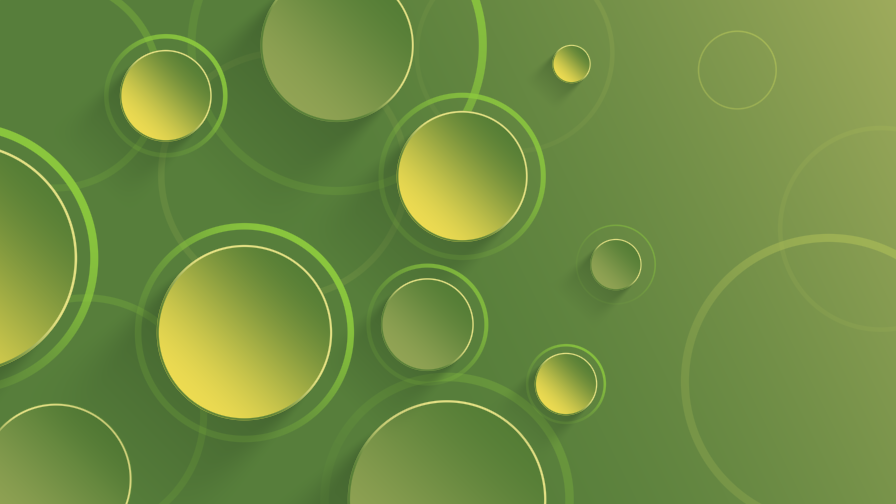
A WebGL 1 fragment shader for this background:

```glsl
precision highp float;
// Green gradient backdrop with translucent rings and raised, rimmed discs.
// Each disc casts a long soft shadow to the lower left; rings and rims are
// distance bands brightened toward the upper right. Unit: canvas height.

uniform vec2 u_resolution;

const vec3 LIME = vec3(0.55, 0.79, 0.24);
const vec3 OLIVE = vec3(0.67, 0.74, 0.34);
const vec3 SAGE = vec3(0.57, 0.64, 0.33);
const vec3 GOLD = vec3(0.93, 0.86, 0.32);
const vec3 LEAF = vec3(0.33, 0.49, 0.21);
const vec3 RIM = vec3(0.95, 0.92, 0.55);
const vec3 SHADE = vec3(0.20, 0.31, 0.15);
const vec2 LIGHT_DIR = vec2(0.7071);

float pixel;

// Coverage of the region where the signed distance is negative
float fill(float d) {
  return clamp(0.5 - d / pixel, 0.0, 1.0);
}

// How strongly a point around a circle faces the light, 0 to 1
float facing(vec2 q) {
  return smoothstep(-0.6, 1.0, dot(q, LIGHT_DIR) / max(length(q), 1e-4));
}

// Circular band whose opacity runs from dim to bright toward the light
void ring(inout vec3 col, vec2 p, vec2 c, float r, float width,
          vec3 tint, float dim, float bright) {
  vec2 q = p - c;
  float band = fill(abs(length(q) - r) - 0.5 * width);
  col = mix(col, tint, band * mix(dim, bright, facing(q)));
}

// Long shadow that widens its blur and fades with distance
void shadow(inout vec3 col, vec2 q, float r) {
  float along = -dot(q, LIGHT_DIR);
  float across = abs(q.x - q.y) * 0.7071;
  float blur = 0.04 * r + 0.16 * max(along, 0.0);
  float side = 1.0 - smoothstep(r - blur, r + blur, across);
  float fade = clamp(1.0 - along / (2.4 * r), 0.0, 1.0);
  col = mix(col, SHADE, 0.58 * side * fade * smoothstep(-0.1 * r, 0.3 * r, along));
}

// Shadow, surrounding ring, gradient face and lit rim
void disc(inout vec3 col, vec2 p, vec2 c, float r, vec3 tint,
          float ringRadius, float ringWidth, float ringLight) {
  vec2 q = p - c;
  shadow(col, q, r);
  ring(col, p, c, ringRadius, ringWidth, LIME, 0.18 * ringLight, ringLight);

  float d = length(q) - r;
  float slope = dot(q, LIGHT_DIR) / r;
  vec3 face = mix(tint, LEAF, smoothstep(-1.05, 1.1, slope));
  col = mix(col, face, fill(d));

  float rimWidth = 0.0015 + 0.015 * r;
  float rim = fill(abs(d + 0.5 * rimWidth) - 0.5 * rimWidth);
  vec3 rimColor = mix(LEAF, RIM, smoothstep(-0.5, 0.3, slope));
  col = mix(col, rimColor, 0.9 * rim);
}

void main() {
  vec2 p = gl_FragCoord.xy / u_resolution.y;
  pixel = 1.2 / u_resolution.y;
  p.x += 0.5 * (16.0 / 9.0 - u_resolution.x / u_resolution.y);

  // Backdrop, lighter toward the upper right
  float glow = clamp((p.x + 0.5 * p.y - 1.0) / 1.28, 0.0, 1.0);
  vec3 col = mix(vec3(0.34, 0.495, 0.23), vec3(0.62, 0.67, 0.36), pow(glow, 1.5));

  // Free rings
  ring(col, p, vec2(0.109, 0.833), 0.206, 0.014, LIME, 0.16, 0.32);
  ring(col, p, vec2(0.170, 0.175), 0.234, 0.014, LIME, 0.12, 0.24);
  ring(col, p, vec2(0.563, 0.653), 0.243, 0.013, OLIVE, 0.16, 0.12);
  ring(col, p, vec2(1.021, 0.894), 0.194, 0.009, OLIVE, 0.08, 0.18);
  ring(col, p, vec2(1.748, 0.546), 0.200, 0.009, OLIVE, 0.15, 0.25);
  ring(col, p, vec2(1.644, 0.243), 0.285, 0.016, OLIVE, 0.25, 0.65);
  ring(col, p, vec2(1.463, 0.861), 0.077, 0.003, OLIVE, 0.60, 0.80);

  // Green discs
  disc(col, p, vec2(0.669, 0.910), 0.152, SAGE, 0.289, 0.016, 0.85);
  disc(col, p, vec2(0.111, 0.049), 0.150, SAGE, 0.150, 0.003, 0.20);
  disc(col, p, vec2(0.887, 0.009), 0.197, SAGE, 0.243, 0.017, 0.28);
  disc(col, p, vec2(1.222, 0.475), 0.051, SAGE, 0.078, 0.003, 0.50);

  // Golden discs, with one green disc among them
  disc(col, p, vec2(0.329, 0.810), 0.091, GOLD, 0.118, 0.009, 0.90);
  disc(col, p, vec2(0.917, 0.650), 0.130, GOLD, 0.161, 0.010, 0.85);
  disc(col, p, vec2(-0.075, 0.488), 0.228, GOLD, 0.262, 0.016, 0.95);
  disc(col, p, vec2(0.848, 0.356), 0.092, SAGE, 0.117, 0.008, 0.75);
  disc(col, p, vec2(0.485, 0.340), 0.174, GOLD, 0.211, 0.013, 0.95);
  disc(col, p, vec2(1.123, 0.238), 0.062, GOLD, 0.077, 0.005, 0.85);
  disc(col, p, vec2(1.134, 0.873), 0.038, GOLD, 0.038, 0.002, 0.20);

  gl_FragColor = vec4(col, 1.0);
}
```
